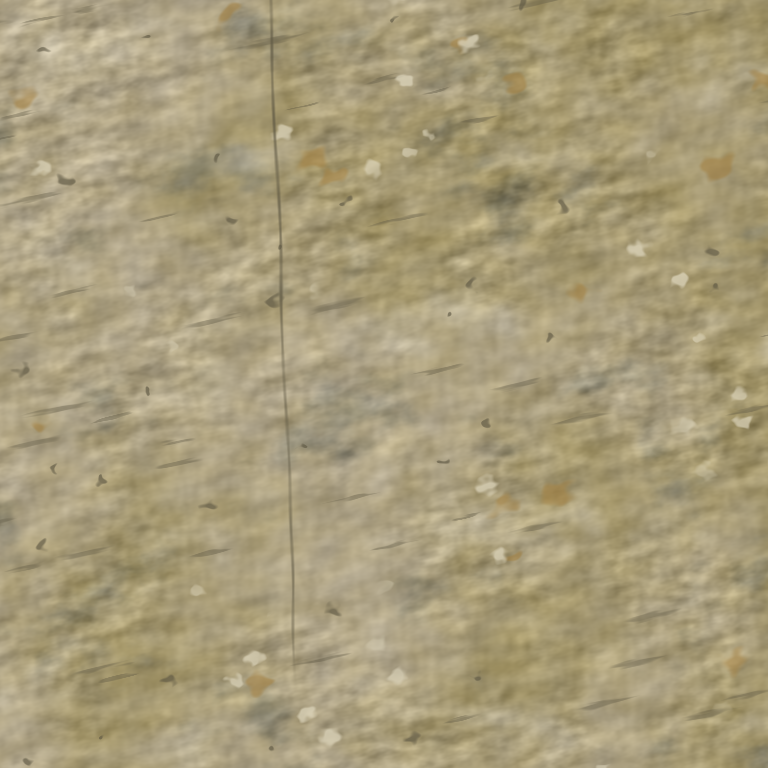
Give the GLSL for this texture, as a WebGL 1 fragment shader.

```glsl
precision highp float;
// Weathered plaster: beige and olive stains, slanted grain, pale chips, dark pits and one thin crack.
uniform vec2 u_resolution;

const vec3 BEIGE = vec3(0.690, 0.645, 0.530);
const vec3 OLIVE = vec3(0.635, 0.585, 0.420);
const vec3 SLATE = vec3(0.455, 0.450, 0.385);
const vec3 CHALK = vec3(0.790, 0.755, 0.655);
const vec3 CHIP = vec3(0.860, 0.830, 0.730);
const vec3 OCHRE = vec3(0.640, 0.500, 0.250);
const vec3 PIT = vec3(0.370, 0.345, 0.265);

vec2 hash2(vec2 cell) {
  vec3 h = fract(cell.xyx * vec3(0.1031, 0.1030, 0.0973));
  h += dot(h, h.yzx + 33.33);
  return fract((h.xx + h.yz) * h.zy);
}

float cornerSlope(vec2 cell, vec2 offset) {
  float angle = 6.2832 * hash2(cell).x;
  return dot(vec2(cos(angle), sin(angle)), offset);
}

float gradientNoise(vec2 p) {
  vec2 i = floor(p), f = fract(p);
  vec2 w = f * f * f * (f * (f * 6.0 - 15.0) + 10.0);
  vec2 e = vec2(1.0, 0.0);
  float low = mix(cornerSlope(i, f), cornerSlope(i + e, f - e), w.x);
  float high = mix(cornerSlope(i + e.yx, f - e.yx), cornerSlope(i + 1.0, f - 1.0), w.x);
  return mix(low, high, w.y);
}

float fbm(vec2 p) {
  float sum = 0.0, amp = 0.5;
  for (int k = 0; k < 4; k++) {
    sum += amp * gradientNoise(p);
    p = p * 2.03 + 17.3;
    amp *= 0.5;
  }
  return sum;
}

vec2 rotate(vec2 p, float a) {
  return vec2(cos(a) * p.x + sin(a) * p.y, cos(a) * p.y - sin(a) * p.x);
}

// Ragged spots, one per grid cell; share is the fraction of cells filled.
float scatter(vec2 p, float share, float radius, float seed) {
  vec2 ragged = p + 0.22 * vec2(gradientNoise(p * 4.0 + seed), gradientNoise(p * 4.0 - seed));
  vec2 cell = floor(p);
  float mask = 0.0;
  for (int y = -1; y <= 1; y++) {
    for (int x = -1; x <= 1; x++) {
      vec2 id = cell + vec2(float(x), float(y));
      vec2 place = hash2(id + seed);
      vec2 kind = hash2(id + seed + 51.7);
      float size = radius * mix(0.4, 1.0, kind.y);
      float d = length(ragged - id - place);
      float spot = 1.0 - smoothstep(size * 0.5, size * 1.2, d);
      mask = max(mask, spot * step(kind.x, share));
    }
  }
  return mask;
}

// Difference of heights along the light direction.
float relief(vec2 p, vec2 toLight) {
  return fbm(p) - fbm(p + toLight);
}

float crack(vec2 p) {
  float path = 0.390 - 0.037 * p.y + 0.006 * gradientNoise(vec2(p.y * 7.0, 3.5));
  float width = 0.0035 + 0.0015 * gradientNoise(vec2(p.y * 25.0, 8.5));
  float line = 1.0 - smoothstep(0.0, width, abs(p.x - path));
  float wear = 0.7 + 0.5 * gradientNoise(vec2(p.y * 18.0, 1.5));
  return line * wear * smoothstep(0.10, 0.20, p.y);
}

void main() {
  vec2 p = gl_FragCoord.xy / u_resolution;
  vec2 s = rotate(p, 0.22);

  // Broad stains
  float olive = smoothstep(-0.24, 0.26, fbm(p * 3.2 + 4.0) + 0.32 * (p.x - 0.5));
  vec3 color = mix(BEIGE, OLIVE, olive);
  float smudge = fbm(s * vec2(4.5, 8.0) + 21.0) + 0.35 * fbm(s * vec2(18.0, 26.0));
  color = mix(color, SLATE, 0.70 * smoothstep(0.08, 0.42, smudge));
  float bloom = fbm(p * vec2(6.0, 8.0) + 43.0);
  color = mix(color, CHALK, 0.55 * smoothstep(0.08, 0.40, bloom));

  // Slanted mottling, grain and raking light
  float rough = 0.45 + 0.85 * smoothstep(-0.2, 0.25, fbm(p * 5.0 + 65.0));
  float tone = 0.17 * fbm(s * vec2(13.0, 21.0) + 9.0);
  tone += 0.06 * gradientNoise(s * vec2(46.0, 82.0)) * rough;
  tone += 0.04 * gradientNoise(p * vec2(88.0, 36.0) + 30.0);
  tone += 0.28 * rough * relief(s * vec2(15.0, 29.0) + 80.0, vec2(-0.10, 0.24));
  color += tone * vec3(1.0, 0.98, 0.92);
  color += 0.05 * gradientNoise(s * vec2(24.0, 32.0) + 12.0) * vec3(0.2, 0.0, -0.8);

  // Pits, hairline scratches, ochre flecks and pale chips
  color = mix(color, PIT, 0.65 * scatter(s * vec2(15.0, 20.0), 0.14, 0.16, 5.0));
  color = mix(color, PIT, 0.40 * scatter(s * vec2(7.0, 55.0), 0.10, 0.28, 19.0));
  color = mix(color, OCHRE, 0.55 * scatter(s * vec2(9.0, 12.0), 0.07, 0.22, 33.0));
  float flaking = smoothstep(-0.10, 0.20, gradientNoise(p * 4.0 + 90.0));
  color = mix(color, CHIP, 0.75 * flaking * scatter(s * vec2(18.0, 23.0), 0.15, 0.28, 71.0));

  color = mix(color, PIT, 0.80 * crack(p));
  gl_FragColor = vec4(clamp(color, 0.0, 1.0), 1.0);
}
```
